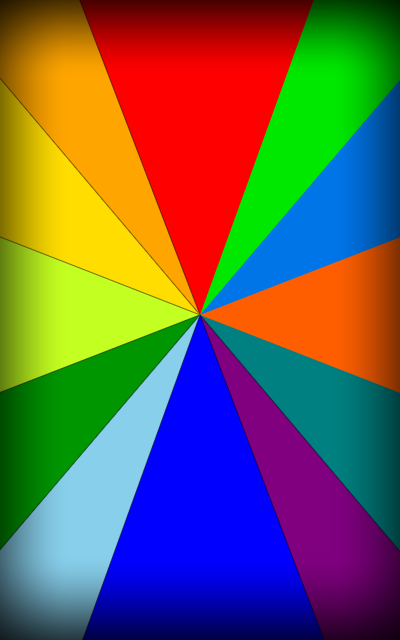
A WebGL 2 fragment shader for this background:

```glsl
#version 300 es
precision highp float;
// Twelve bright wedges fan out from the centre, with shaded canvas borders.

uniform vec2 u_resolution;
out vec4 fragColor;

const int WEDGES = 12;
const vec2 HUB = vec2(0.5, 0.508);
const float SEAM_WIDTH = 0.0008;
const float SEAM_STRENGTH = 0.5;

// Angles in degrees of the six lines through the hub
const float LINE_ANGLES[6] = float[6](21.2, 49.6, 70.15, 110.9, 130.2, 158.7);

// Wedge colours, counterclockwise from the right
const vec3 WEDGE_COLORS[WEDGES] = vec3[WEDGES](
    vec3(1.0, 0.37, 0.0),    // vermilion
    vec3(0.0, 0.46, 0.91),   // azure
    vec3(0.0, 0.91, 0.0),    // green
    vec3(1.0, 0.0, 0.0),     // red
    vec3(1.0, 0.647, 0.0),   // orange
    vec3(1.0, 0.867, 0.0),   // yellow
    vec3(0.765, 1.0, 0.125), // lime
    vec3(0.0, 0.59, 0.0),    // dark green
    vec3(0.53, 0.81, 0.92),  // sky
    vec3(0.0, 0.0, 1.0),     // blue
    vec3(0.5, 0.0, 0.5),     // purple
    vec3(0.0, 0.5, 0.5)      // teal
);

// Unit direction of a wedge border; each line serves two opposite rays
vec2 rayDirection(int index) {
    float angle = radians(LINE_ANGLES[index % 6]);
    vec2 direction = vec2(cos(angle), sin(angle));
    return index < 6 ? direction : -direction;
}

// Signed distance from a line through the hub, positive on its left
float side(vec2 direction, vec2 p) {
    return direction.x * p.y - direction.y * p.x;
}

float coverage(float dist, float pixel) {
    return clamp(0.5 + dist / pixel, 0.0, 1.0);
}

// Blend of all wedges, weighted by how much each covers the pixel
vec3 wedgeFan(vec2 p, float pixel) {
    vec3 sum = vec3(0.0);
    float total = 0.0;
    vec2 previous = rayDirection(WEDGES - 1);
    for (int i = 0; i < WEDGES; i++) {
        vec2 next = rayDirection(i);
        float weight = coverage(min(side(previous, p), -side(next, p)), pixel);
        sum += WEDGE_COLORS[i] * weight;
        total += weight;
        previous = next;
    }
    return sum / max(total, 0.001);
}

// Dark hairlines on the rays from the upper left round to the lower right
float seams(vec2 p, float pixel) {
    float ink = 0.0;
    for (int i = 3; i < WEDGES - 1; i++) {
        vec2 direction = rayDirection(i);
        float line = coverage(SEAM_WIDTH - abs(side(direction, p)), pixel);
        ink = max(ink, line * step(0.0, dot(direction, p)));
    }
    return ink * SEAM_STRENGTH;
}

// Soft inner shadow, deeper along the top and bottom
float borderLight(vec2 position, vec2 size) {
    float left = smoothstep(-0.107, 0.11, position.x);
    float right = smoothstep(-0.107, 0.11, size.x - position.x);
    float bottom = smoothstep(-0.07, 0.137, position.y);
    float top = smoothstep(-0.065, 0.124, size.y - position.y);
    return left * right * bottom * top;
}

void main() {
    float pixel = 1.0 / u_resolution.y;
    vec2 size = u_resolution * pixel;
    vec2 position = gl_FragCoord.xy * pixel;
    vec2 p = position - HUB * size;

    vec3 color = wedgeFan(p, pixel);
    color *= 1.0 - seams(p, pixel);
    color *= borderLight(position, size);
    fragColor = vec4(color, 1.0);
}
```
